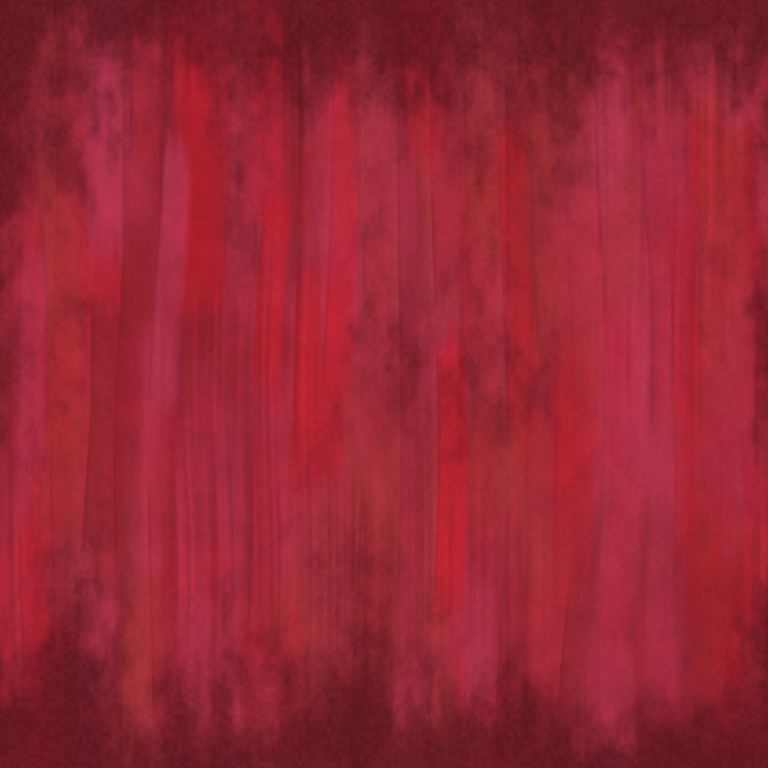
Write a WebGL 2 fragment shader that draws this texture.

```glsl
#version 300 es
precision highp float;
// Crimson painted backdrop: layered translucent vertical brush strokes with
// ragged ends and thin rims, a rough dark glaze creeping in from the borders,
// then dry bristle lines and fine grain over everything.

uniform vec2 u_resolution;
out vec4 outColor;

const vec3 GROUND  = vec3(0.62, 0.160, 0.220);
const vec3 CRIMSON = vec3(0.65, 0.150, 0.210);
const vec3 ROSE    = vec3(0.72, 0.215, 0.330);
const vec3 BRICK   = vec3(0.65, 0.205, 0.215);
const vec3 SCARLET = vec3(0.75, 0.110, 0.160);
const vec3 MAROON  = vec3(0.53, 0.130, 0.170);
const vec3 GLAZE   = vec3(0.35, 0.085, 0.120);

const int   STROKE_LAYERS  = 8;
const float WIDE_STROKE    = 0.150;
const float NARROW_STROKE  = 0.045;
const float STROKE_OPACITY = 0.62;
const float STROKE_BEND    = 0.045;
const float RIM_DARKNESS   = 0.13;
const float GLAZE_OPACITY  = 0.80;
const float GLAZE_BIAS     = 0.19;
const float BRISTLE_DEPTH  = 0.16;
const float GRAIN_DEPTH    = 0.13;

float hash(vec2 p) {
  vec3 q = fract(vec3(p.xyx) * 0.1031);
  q += dot(q, q.yzx + 33.33);
  return fract((q.x + q.y) * q.z);
}

float noise(vec2 p) {
  vec2 cell = floor(p);
  vec2 f = fract(p);
  f = f * f * (3.0 - 2.0 * f);
  float low  = mix(hash(cell), hash(cell + vec2(1, 0)), f.x);
  float high = mix(hash(cell + vec2(0, 1)), hash(cell + vec2(1, 1)), f.x);
  return mix(low, high, f.y);
}

float fbm(vec2 p) {
  float sum = 0.0, weight = 0.5;
  for (int i = 0; i < 5; i++) {
    sum += weight * noise(p);
    p = mat2(1.92, 0.56, -0.56, 1.92) * p + 19.7;
    weight *= 0.5;
  }
  return sum / 0.96875;
}

vec3 pigment(float pick) {
  if (pick < 0.24) return CRIMSON;
  if (pick < 0.48) return ROSE;
  if (pick < 0.70) return BRICK;
  if (pick < 0.80) return SCARLET;
  return MAROON;
}

// One pass of vertical strokes, cut into columns and then into lengths.
vec3 paintStrokes(vec3 color, vec2 p, float layer) {
  float progress = layer / float(STROKE_LAYERS - 1);
  float width = mix(WIDE_STROKE, NARROW_STROKE, progress);
  float bend = (noise(p * vec2(5.0, 2.2) + layer * 17.3) - 0.5) * STROKE_BEND;
  float x = (p.x + bend) / width + layer * 0.377;
  float column = floor(x);
  float across = fract(x);

  float len = mix(0.30, 0.75, hash(vec2(column, layer + 50.0)));
  float ragged = noise(vec2(p.x * 140.0, p.y * 5.0)) + 2.0 * noise(p * vec2(30.0, 14.0) + layer);
  float y = (p.y + 0.035 * ragged) / len + 7.0 * hash(vec2(column, layer + 90.0));
  float along = fract(y);
  vec2 id = vec2(column, floor(y) + layer * 31.0);

  float ends = smoothstep(0.0, 0.22, along) * smoothstep(1.0, 0.84, along);
  float sides = smoothstep(0.0, 0.07, across) * smoothstep(1.0, 0.72, across);
  float load = STROKE_OPACITY * mix(0.25, 1.0, hash(id + 11.0)) * step(0.22, hash(id + 23.0));
  load *= 0.65 + 0.7 * noise(p * vec2(22.0, 9.0) + layer * 5.1);
  float rim = smoothstep(0.0, 0.05, across) * smoothstep(0.17, 0.05, across);

  color = mix(color, pigment(hash(id + 37.0)), clamp(load * ends * sides, 0.0, 1.0));
  return color * (1.0 - RIM_DARKNESS * rim * ends * load);
}

// Coverage of the dark glaze, heavy at top and bottom, broken by rough edges.
float glazeCoverage(vec2 p) {
  vec2 fromCenter = abs(p - 0.5) * 2.0;
  float border = pow(fromCenter.y, 3.2) + 0.38 * pow(fromCenter.x, 9.0);
  float patches = fbm(p * vec2(8.5, 3.6) + 4.2) - 0.5;
  float rough = fbm(p * vec2(48.0, 30.0) + 8.0) - 0.5;
  float scratch = noise(vec2(p.x * 120.0, p.y * 9.0)) - 0.5;
  float level = border - GLAZE_BIAS + 1.5 * patches + 0.55 * rough + 0.10 * scratch;
  return smoothstep(-0.05, 0.75, level);
}

void main() {
  vec2 p = gl_FragCoord.xy / u_resolution;

  vec3 color = GROUND;
  for (int i = 0; i < STROKE_LAYERS; i++) color = paintStrokes(color, p, float(i));

  // Dry bristle lines appear only in some places
  float bristle = noise(vec2(p.x * 190.0 + 2.0 * noise(p * 4.0), p.y * 3.5)) - 0.5;
  float dryness = smoothstep(0.40, 0.75, noise(p * vec2(13.0, 4.0) + 61.0));
  color *= 1.0 + BRISTLE_DEPTH * bristle * dryness;

  float cover = glazeCoverage(p);
  color = mix(color, GLAZE, GLAZE_OPACITY * cover);

  // Mottling and grain, stronger where the glaze is rough
  float mottle = fbm(p * vec2(34.0, 26.0) + 27.0) - 0.5;
  float grain = fbm(p * vec2(210.0, 180.0)) - 0.5;
  color *= 1.0 + 0.12 * mottle + GRAIN_DEPTH * grain * (0.8 + 1.6 * cover);

  outColor = vec4(clamp(color, 0.0, 1.0), 1.0);
}
```
